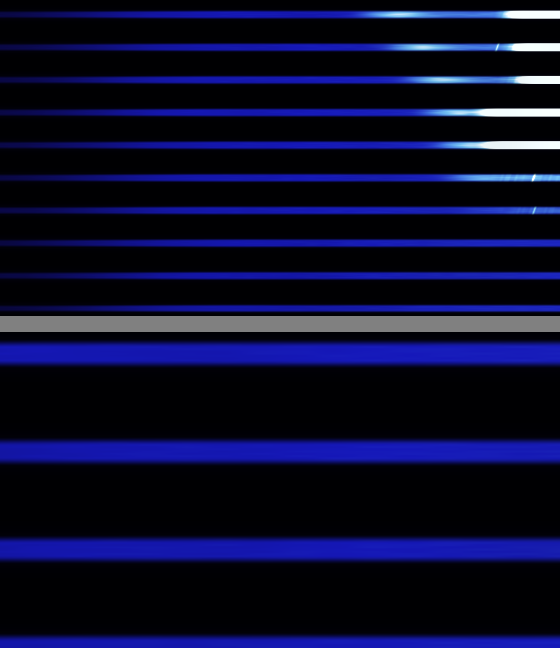
Top, the full canvas; bottom, a detail of the centre.
Give the GLSL for this background, as a WebGL 2 fragment shader.

```glsl
#version 300 es
precision highp float;
// Ten thin horizontal light tubes on black, evenly spaced down the canvas.
// Each tube brightens from navy to blue along its length; the upper ones
// flare into sky blue and white at the right, with fine streaks and scratches.

uniform vec2 u_resolution;
out vec4 fragColor;

const float FIRST_LINE = 0.0463;  // distance of the top tube from the top edge
const float SPACING = 0.1033;     // distance between tube centres
const vec3 BACKGROUND = vec3(0.0, 0.0, 0.008);
const vec3 NAVY = vec3(0.05, 0.04, 0.36);
const vec3 BLUE = vec3(0.08, 0.09, 0.70);
const vec3 CORNFLOWER = vec3(0.25, 0.45, 0.86);
const vec3 SKY = vec3(0.44, 0.74, 0.93);
const vec3 WHITE = vec3(0.95, 0.99, 1.0);

float hash(vec2 p) {
    vec3 q = fract(vec3(p.xyx) * 0.1031);
    q += dot(q, q.yzx + 33.33);
    return fract((q.x + q.y) * q.z);
}

float noise(vec2 p) {
    vec2 cell = floor(p);
    vec2 f = fract(p);
    f = f * f * (3.0 - 2.0 * f);
    float low = mix(hash(cell), hash(cell + vec2(1.0, 0.0)), f.x);
    float high = mix(hash(cell + vec2(0.0, 1.0)), hash(cell + 1.0), f.x);
    return mix(low, high, f.y);
}

float bell(float x, float width) {
    return exp(-x * x / (width * width));
}

// Colour of a light level: 0 navy, 1 blue, 2 cornflower, 3 sky, 4 white.
vec3 lightRamp(float level) {
    vec3 color = mix(NAVY, BLUE, clamp(level, 0.0, 1.0));
    color = mix(color, CORNFLOWER, clamp(level - 1.0, 0.0, 1.0));
    color = mix(color, SKY, clamp(level - 2.0, 0.0, 1.0));
    return mix(color, WHITE, clamp(level - 3.0, 0.0, 1.0));
}

// White burst at the right end of the five upper tubes.
float flareAmount(float x, float row) {
    float start = 0.915 + 0.01 * row - 0.075 * step(2.5, row);
    return smoothstep(start - 0.035, start + 0.02, x) * step(row, 4.5);
}

// Pale lens-shaped glint and the glow behind it; both drift right per row.
float glintHeat(float x, float row) {
    float center = 0.71 + 0.045 * row - 0.003 * row * row;
    float fade = 1.0 - smoothstep(5.0, 7.0, row);
    float glint = 1.5 * (1.0 - smoothstep(4.0, 6.0, row)) * bell(x - center, 0.05);
    float glow = 0.95 * fade * fade * smoothstep(center - 0.09, center + 0.01, x);
    float sheen = 0.9 * fade * smoothstep(0.86, 0.97, x);
    return glint + glow + sheen;
}

// Slanted hairline across one tube.
float scratch(float x, float dy, float row, float scratchRow, float scratchX) {
    float onRow = 1.0 - step(0.5, abs(row - scratchRow));
    return onRow * bell(x - scratchX + 0.2 * dy, 0.002);
}

void main() {
    vec2 uv = gl_FragCoord.xy / u_resolution;
    float x = uv.x;

    // Repeat down the canvas, row 0 at the top
    float along = (1.0 - uv.y - FIRST_LINE) / SPACING;
    float row = floor(along + 0.5);
    float dy = (along - row) * SPACING;

    // Tube profile: slim and soft at the left, crisp where it flares
    float flare = flareAmount(x, row);
    float halfWidth = mix(0.0088, 0.0112, smoothstep(0.0, 0.45, x));
    halfWidth -= 0.0012 * smoothstep(7.5, 9.0, row);
    halfWidth = mix(halfWidth, 0.0128, flare);
    float softness = max(mix(0.0048, 0.0018, flare), 0.5 / u_resolution.y);
    float tube = 1.0 - smoothstep(halfWidth - softness, halfWidth + softness, abs(dy));

    // Light along the tube, hotter at its core
    float across = dy / halfWidth;
    float heat = glintHeat(x, row);
    float streaks = noise(vec2(x * 45.0 + row * 17.0, dy * 420.0 + row * 31.0)) - 0.5;
    float hairs = noise(vec2((x + 0.2 * dy) * 230.0, row * 9.0)) - 0.5;
    float level = smoothstep(-0.08, 0.42, x) + 0.15 * smoothstep(0.45, 0.95, x);
    level += heat * max(0.0, 1.0 - 0.6 * across * across) + 3.2 * flare;
    level += streaks * (0.08 + 0.2 * min(heat, 1.5));
    level += hairs * 0.4 * min(heat, 1.0) * smoothstep(0.86, 0.92, x);

    // Scratches
    level += 1.6 * scratch(x, dy, row, 1.0, 0.888);
    level += 1.8 * scratch(x, dy, row, 5.0, 0.953);
    level += 1.6 * scratch(x, dy, row, 6.0, 0.954);

    // Dim left end and slow unevenness from tube to tube
    float dim = mix(0.72, 1.0, smoothstep(0.0, 0.3, x));
    dim *= 1.0 - 0.12 * smoothstep(6.0, 9.0, row) * (1.0 - x);
    dim *= 0.96 + 0.08 * noise(vec2(x * 9.0, row * 5.0));

    vec3 color = mix(BACKGROUND, lightRamp(level) * dim, tube);
    color += NAVY * 0.16 * bell(dy, 0.016) * (1.0 - tube);
    fragColor = vec4(color, 1.0);
}
```
